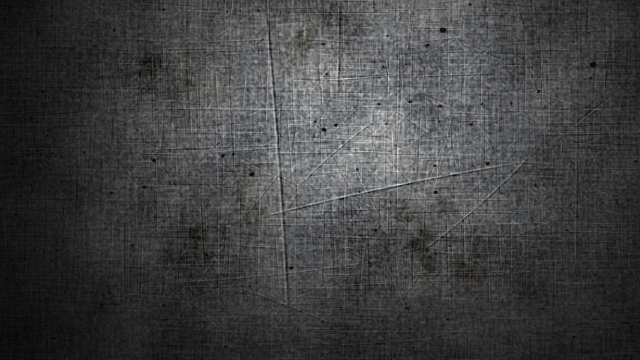
A Shadertoy shader for this texture:

```glsl
const vec2 GLOW_CENTER = vec2(0.99, 0.67);
const vec2 GLOW_SIZE = vec2(0.64, 0.51);
const float AMBIENT = 0.075;
const float GLOW_GAIN = 0.43;
const float WEAVE_GAIN = 0.17;
const float GRAIN_GAIN = 0.34;
const float MOTTLE_GAIN = 0.46;
const float SCRATCH_GAIN = 0.36;
const float PIT_CELL = 0.085;
const vec3 STEEL = vec3(0.985, 1.0, 1.02);
const vec3 RUST = vec3(1.06, 1.0, 0.86);
// Long scratches: end points, then bow, strength and half width
const vec4 LONG_ENDS[10] = vec4[](
    vec4(0.70, 0.392, 1.48, 0.555), vec4(1.16, 0.295, 1.50, 0.60),
    vec4(0.82, 0.475, 1.06, 0.680), vec4(0.736, 1.03, 0.806, 0.06),
    vec4(0.64, 0.210, 0.95, 0.090), vec4(0.46, 0.215, 1.10, 0.285),
    vec4(1.59, 0.650, 1.71, 0.740), vec4(1.605, 0.78, 1.60, 0.20),
    vec4(0.945, 1.02, 0.940, 0.72), vec4(0.22, 0.700, 1.20, 0.687));
const vec3 LONG_SHAPE[10] = vec3[](
    vec3(0.010, 1.7, 0.0019), vec3(-0.012, 1.5, 0.0018), vec3(0.008, 1.3, 0.0014),
    vec3(0.007, -1.7, 0.0026), vec3(0.004, 1.1, 0.0014), vec3(-0.010, 1.2, 0.0014),
    vec3(0.003, -1.3, 0.0016), vec3(0.002, -1.0, 0.0020), vec3(0.001, -1.2, 0.0020),
    vec3(0.004, 1.0, 0.0013));
// Large pits: centre and radius
const vec3 PITS[11] = vec3[](
    vec3(1.230, 0.916, 0.008), vec3(1.648, 0.820, 0.008), vec3(0.900, 0.640, 0.006),
    vec3(0.933, 0.652, 0.005), vec3(0.699, 0.516, 0.006), vec3(0.620, 0.567, 0.005),
    vec3(1.354, 0.546, 0.005), vec3(1.187, 0.873, 0.005), vec3(0.428, 0.555, 0.005),
    vec3(0.403, 0.827, 0.005), vec3(0.808, 0.255, 0.005));
// Stains: centre and radius
const vec3 STAINS[6] = vec3[](
    vec3(0.87, 0.91, 0.10), vec3(0.71, 0.45, 0.07), vec3(0.54, 0.33, 0.12),
    vec3(1.17, 0.37, 0.10), vec3(0.47, 0.79, 0.11), vec3(1.26, 0.23, 0.10));

vec2 hash2(vec2 p) {
    vec3 q = fract(p.xyx * vec3(0.1031, 0.1030, 0.0973));
    q += dot(q, q.yzx + 33.33);
    return fract((q.xx + q.yz) * q.zy);
}
float corner(vec2 cell, vec2 offset) {
    return dot(hash2(cell) * 2.0 - 1.0, offset);
}
float gradientNoise(vec2 p) {
    vec2 i = floor(p), f = fract(p), e = vec2(1.0, 0.0);
    vec2 u = f * f * f * (f * (f * 6.0 - 15.0) + 10.0);
    return mix(mix(corner(i, f), corner(i + e, f - e), u.x),
               mix(corner(i + e.yx, f - e.yx), corner(i + 1.0, f - 1.0), u.x), u.y) * 1.5;
}
float fbm(vec2 p) {
    float sum = 0.0, gain = 0.6;
    for (int i = 0; i < 4; i++, gain *= 0.55) {
        sum += gain * gradientNoise(p);
        p = mat2(1.6, 1.2, -1.2, 1.6) * p + 7.3;
    }
    return sum;
}
float stroke(float d, float halfWidth, float px) {
    return 1.0 - smoothstep(halfWidth - px, halfWidth + px, abs(d));
}
// Engraved line: lit ridge beside a shaded groove
float scratch(vec2 p, vec2 a, vec2 b, float bow, float w, float px) {
    vec2 ab = b - a;
    float t = dot(p - a, ab) / dot(ab, ab);
    float d = dot(p - a, normalize(vec2(-ab.y, ab.x))) - 4.0 * bow * t * (1.0 - t);
    float fade = smoothstep(0.0, 0.15, t) * (1.0 - smoothstep(0.8, 1.0, t));
    return fade * (stroke(d, w, px) - 0.8 * stroke(d + 2.4 * w, w, px));
}
// One random scratch per cell, kept inside its borders
float scratchField(vec2 p, vec2 size, float seed, float px) {
    vec2 cell = floor(p / size);
    vec2 h = hash2(cell + seed), k = hash2(cell + seed + 51.7);
    vec2 a = size * vec2(0.35 * h.x, 0.15 + 0.7 * h.y);
    vec2 b = size * vec2(0.65 + 0.35 * k.x, 0.15 + 0.7 * k.y);
    float sheen = mix(-0.9, 1.0, hash2(cell - seed).x);
    return sheen * scratch(p - cell * size, a, b, 0.0, 0.0011, px);
}
float pit(vec2 p, vec3 shape, float px) {
    float d = length((p - shape.xy) * vec2(0.85, 1.1)) - shape.z;
    return 1.0 - smoothstep(-px, px, d + 0.003 * gradientNoise(p * 130.0));
}

void mainImage(out vec4 fragColor, in vec2 fragCoord) {
    float px = 1.0 / iResolution.y;
    vec2 p = fragCoord * px;
    // Spot of light falling off to dark borders
    vec2 g = (p - GLOW_CENTER) / GLOW_SIZE;
    float light = AMBIENT + GLOW_GAIN * exp(-dot(g, g));
    light *= 0.7 + 0.3 * smoothstep(0.0, 0.35, p.x);
    // Worn metal: mottling, faint brushing and even grain
    float mottle = fbm(p * 4.5);
    float weave = gradientNoise(p * vec2(9.0, 110.0)) + gradientNoise(p * vec2(105.0, 8.0));
    float grain = gradientNoise(p * 120.0) + 0.7 * gradientNoise(p.yx * 62.0 + 19.0);
    float relief = MOTTLE_GAIN * mottle + WEAVE_GAIN * weave + GRAIN_GAIN * grain;
    // Fine scratches across, down and at odd angles
    float marks = 0.0;
    for (int i = 0; i < 5; i++) {
        float n = float(i), s = n * 17.0 + 3.0, angle = 0.35 + 0.57 * n;
        vec2 shift = hash2(vec2(s, 8.0)), dir = vec2(cos(angle), sin(angle));
        vec2 turned = vec2(dot(p, dir), dot(p, vec2(-dir.y, dir.x)));
        marks += scratchField(p + shift, vec2(0.26 + 0.07 * n, 0.034), s, px);
        marks += scratchField(p.yx + shift.yx, vec2(0.20 + 0.06 * n, 0.036), s + 90.0, px);
        marks += scratchField(turned + shift, vec2(0.30, 0.085), s + 200.0, px);
    }
    float wear = 0.85 + 0.4 * gradientNoise(p * 28.0);
    for (int i = 0; i < 10; i++) {
        vec3 s = LONG_SHAPE[i];
        marks += wear * s.y * scratch(p, LONG_ENDS[i].xy, LONG_ENDS[i].zw, s.x, s.z, px);
    }
    relief += SCRATCH_GAIN * marks;
    // Brown stains with ragged borders
    float stain = 0.0;
    for (int i = 0; i < 6; i++) {
        vec2 d = (p - STAINS[i].xy) / STAINS[i].z;
        stain += exp(-dot(d, d));
    }
    stain *= smoothstep(-0.3, 0.5, fbm(p * 14.0 + 4.0));
    relief -= 0.4 * stain;
    // Pits: large ones, then scattered specks
    vec2 cell = floor(p / PIT_CELL), k = hash2(cell + 130.0);
    vec2 center = (cell + 0.2 + 0.6 * hash2(cell + 70.0)) * PIT_CELL;
    float holes = step(0.72, k.x) * pit(p, vec3(center, 0.002 + 0.002 * k.y), px);
    for (int i = 0; i < 11; i++) holes = max(holes, pit(p, PITS[i], px));
    vec3 tint = mix(STEEL, RUST, clamp(stain + 0.25 * mottle, 0.0, 1.0));
    vec3 color = mix(light * max(0.12, 1.0 + relief) * tint, vec3(0.025), 0.9 * holes);
    fragColor = vec4(clamp(color, 0.0, 1.0), 1.0);
}
```
